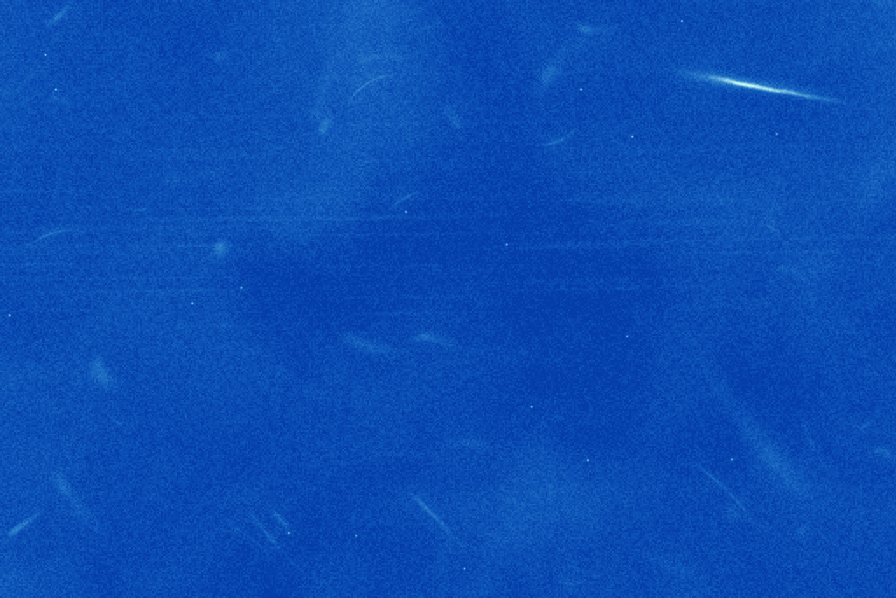
Write a WebGL 1 fragment shader that draws this texture.

```glsl
precision highp float;
// Grainy deep-blue film with soft clouds, horizontal drag lines, pale wisps and dust.

uniform vec2 u_resolution;

// Palette, ordered by tone
const vec3 DEEP  = vec3(0.02, 0.24, 0.66);
const vec3 BLUE  = vec3(0.05, 0.33, 0.72);
const vec3 LIGHT = vec3(0.10, 0.40, 0.75);
const vec3 PALE  = vec3(0.19, 0.51, 0.80);
const vec3 GLINT = vec3(0.80, 1.00, 0.95);

// Tones are measured by the green channel
const float BASE_TONE = 0.313;
const float CLOUD_AMOUNT = 0.17;
const float CLOUD_SCALE = 3.4;
const float GRAIN_AMOUNT = 0.073;
const float GRAIN_CELLS = 342.0;    // grains per canvas height
const float DRAG_AMOUNT = 0.04;
const float WISP_AMOUNT = 0.11;
const int   WISP_COUNT = 44;
const float DUST_CELLS = 24.0;
const float DUST_SHARE = 0.018;
const float DUST_RADIUS = 0.0019;

float hash(vec2 p) {
  return fract(sin(dot(p, vec2(12.9898, 78.233))) * 43758.55);
}

float noise(vec2 p) {
  vec2 i = floor(p), f = fract(p);
  f = f * f * (3.0 - 2.0 * f);
  return mix(mix(hash(i), hash(i + vec2(1.0, 0.0)), f.x),
             mix(hash(i + vec2(0.0, 1.0)), hash(i + 1.0), f.x), f.y);
}

float fbm(vec2 p) {
  float sum = 0.0, amp = 0.5;
  for (int i = 0; i < 5; i++) {
    sum += amp * noise(p);
    p = mat2(1.6, 1.2, -1.2, 1.6) * p + 7.3;
    amp *= 0.55;
  }
  return sum;
}

// Soft curved stroke from a to b: brightest near a, fading towards b
float stroke(vec2 p, vec2 a, vec2 b, float width, float bend) {
  vec2 axis = b - a;
  float len = length(axis);
  axis /= len;
  vec2 q = vec2(dot(p - a, axis), dot(p - a, vec2(-axis.y, axis.x)));
  float t = q.x / len;
  float d = (q.y - bend * len * t * (1.0 - t)) / width;
  float fade = smoothstep(-0.05, 0.25, t) * (1.0 - smoothstep(0.2, 1.0, t));
  return exp(-d * d) * fade;
}

// Broad clouds, brighter at the top and left, darker below the middle
float clouds(vec2 p) {
  vec2 warp = vec2(fbm(p * 2.0 + 3.1), fbm(p * 2.0 + 19.7)) - 0.55;
  float body = fbm(p * CLOUD_SCALE + 1.8 * warp + 5.0) - 0.54;
  float light = 0.032 * (smoothstep(0.25, 0.95, p.y) - 0.45);
  light += 0.020 * (0.5 - smoothstep(0.1, 1.0, p.x));
  return CLOUD_AMOUNT * body + light;
}

// Thin, nearly level broken lines, strongest in a band above the middle
float dragLines(vec2 p) {
  float y = p.y - 0.012 * p.x;
  float fine = noise(vec2(p.x * 3.1, y * 190.0));
  float wide = noise(vec2(p.x * 2.7 + 8.0, y * 65.0));
  float band = exp(-pow((p.y - 0.61) / 0.16, 2.0));
  float lines = smoothstep(0.62, 1.0, fine) + 0.6 * smoothstep(0.55, 1.0, wide);
  return DRAG_AMOUNT * lines * (0.2 + 0.7 * band);
}

// Scattered faint scratches and curls, plus a few stronger folds
float wisps(vec2 p, float aspect) {
  float sum = 0.0;
  for (int i = 0; i < WISP_COUNT; i++) {
    float k = float(i);
    vec2 a = vec2(hash(vec2(k, 1.3)) * aspect, hash(vec2(k, 2.9)));
    float angle = 2.2 * (hash(vec2(k, 4.1)) - 0.5);
    float len = mix(0.04, 0.22, pow(hash(vec2(k, 5.7)), 2.0));
    float width = mix(0.002, 0.014, pow(hash(vec2(k, 6.3)), 2.0));
    float bend = 1.4 * (hash(vec2(k, 7.9)) - 0.5);
    vec2 b = a + len * vec2(cos(angle), sin(angle));
    float d = stroke(p, a, b, width, bend);
    float halo = stroke(p, a, b, 4.0 * width + 0.008, bend);
    sum += (d + 0.22 * halo) * mix(0.3, 1.0, hash(vec2(k, 8.3)));
  }
  sum *= WISP_AMOUNT * (0.3 + 1.2 * noise(p * 38.0));
  vec2 glintStart = vec2(0.79 * aspect, 0.872), glintEnd = vec2(0.96 * aspect, 0.825);
  float ragged = 0.002 * (noise(p * 60.0) - 0.5);
  sum += 0.55 * stroke(p + vec2(0.0, ragged), glintStart, glintEnd, 0.0036, -0.03);
  sum += 0.17 * stroke(p, glintStart - vec2(0.07, -0.01), glintEnd + vec2(0.03, 0.0), 0.010, 0.0);
  sum += 0.15 * stroke(p, vec2(0.455 * aspect, 0.178), vec2(0.53 * aspect, 0.06), 0.004, 0.1);
  sum += 0.18 * stroke(p, vec2(0.005 * aspect, 0.10), vec2(0.06 * aspect, 0.16), 0.005, 0.0);
  sum += 0.08 * stroke(p, vec2(0.91 * aspect, 0.15), vec2(0.74 * aspect, 0.50), 0.018, 0.1);
  sum += 0.09 * stroke(p, vec2(0.375 * aspect, 0.45), vec2(0.48 * aspect, 0.42), 0.011, -0.5);
  return sum;
}

float dust(vec2 p) {
  vec2 cell = floor(p * DUST_CELLS);
  vec2 jitter = 0.15 + 0.7 * vec2(hash(cell + 31.0), hash(cell + 57.0));
  float d = length(p - (cell + jitter) / DUST_CELLS) / DUST_RADIUS;
  return step(1.0 - DUST_SHARE, hash(cell + 83.0)) * 0.45 * exp(-d * d);
}

float grain(vec2 p) {
  vec2 cell = floor(p * GRAIN_CELLS);
  float first = hash(cell);
  return GRAIN_AMOUNT * (first + hash(cell.yx * 0.37 + 9.0 * first) - 1.0);
}

vec3 palette(float tone) {
  vec3 color = mix(DEEP, BLUE, clamp((tone - 0.24) / 0.09, 0.0, 1.0));
  color = mix(color, LIGHT, clamp((tone - 0.33) / 0.07, 0.0, 1.0));
  color = mix(color, PALE, clamp((tone - 0.40) / 0.11, 0.0, 1.0));
  return mix(color, GLINT, clamp((tone - 0.51) / 0.49, 0.0, 1.0));
}

void main() {
  vec2 p = gl_FragCoord.xy / u_resolution.y;
  float aspect = u_resolution.x / u_resolution.y;
  float tone = BASE_TONE + clouds(p) + dragLines(p) + wisps(p, aspect) + dust(p) + grain(p);
  gl_FragColor = vec4(palette(tone), 1.0);
}
```
